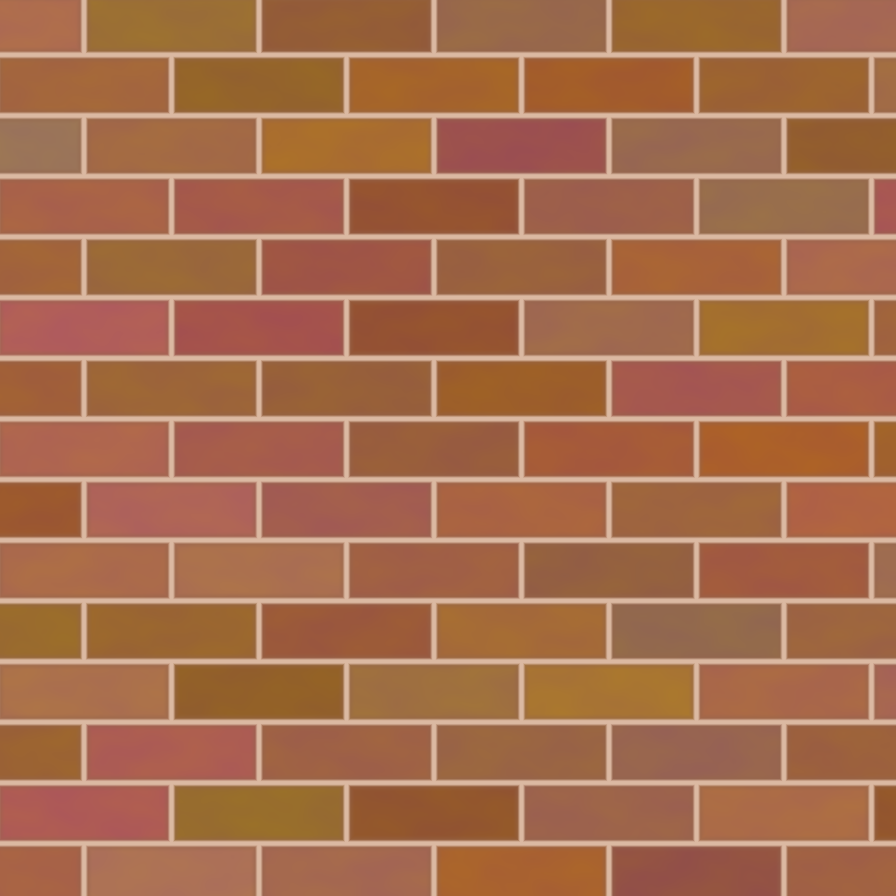
Reproduce this texture procedurally as a WebGL 1 fragment shader.

```glsl
precision highp float;

uniform vec2 u_resolution;

// Layout, in fractions of the canvas
const vec2 BRICK_PITCH = vec2(0.1953, 0.0677);
const vec2 WALL_ORIGIN = vec2(0.0938, -0.0091);
const float COURSE_SHIFT = 0.5;
const float JOINT_HALF_WIDTH = 0.0031;
const float JOINT_SOFTNESS = 0.0019;
const float RIM_WIDTH = 0.010;

// Colours
const vec3 MORTAR_COLOR = vec3(0.86, 0.725, 0.635);
const vec3 CLAY_COLOR = vec3(0.63, 0.388, 0.25);
const vec3 CLAY_RANGE = vec3(0.085, 0.105, 0.17);
const vec3 RIM_COLOR = vec3(0.575, 0.395, 0.30);
const float TONE_RANGE = 0.05;
const float RIM_STRENGTH = 0.45;
const float MOTTLE_STRENGTH = 0.016;

vec3 hash3(vec2 cell) {
    vec3 p = fract(vec3(cell.xyx) * vec3(0.1031, 0.1030, 0.0973) + 0.137);
    p += dot(p, p.yxz + 33.33);
    return fract((p.xxy + p.yzz) * p.zyx);
}

// Layered sines: slow colour drift across the clay
float mottle(vec2 p, float phase) {
    float sum = 0.0;
    float weight = 0.55;
    for (int i = 0; i < 3; i++) {
        sum += weight * sin(p.x + phase + 1.4 * sin(p.y + phase));
        p = mat2(1.5, 1.1, -1.1, 1.5) * p;
        weight *= 0.55;
    }
    return sum;
}

// Fired clay: one tint and tone per brick
vec3 clayColor(vec2 brick, vec2 uv) {
    vec3 tint = hash3(brick) - 0.5;
    vec3 extra = hash3(brick + 47.0);
    vec3 color = CLAY_COLOR + CLAY_RANGE * tint;
    color += TONE_RANGE * (extra.x - 0.5);

    float drift = mottle(uv * vec2(38.0, 62.0), 6.283 * extra.y);
    return color + MOTTLE_STRENGTH * drift * vec3(0.5, 0.8, -1.0);
}

void main() {
    vec2 uv = gl_FragCoord.xy / u_resolution;

    // Running bond: every other course moves by half a brick
    vec2 grid = (uv - WALL_ORIGIN) / BRICK_PITCH;
    float course = floor(grid.y);
    grid.x -= COURSE_SHIFT * mod(course, 2.0);
    vec2 brick = floor(grid);

    // Distance to the nearest joint centre line
    vec2 local = fract(grid);
    vec2 gap = min(local, 1.0 - local) * BRICK_PITCH;
    float jointDistance = min(gap.x, gap.y);

    // Greyed rim around each brick
    vec3 color = clayColor(brick, uv);
    float rim = 1.0 - smoothstep(JOINT_HALF_WIDTH, RIM_WIDTH, jointDistance);
    color = mix(color, RIM_COLOR, RIM_STRENGTH * rim);

    // Mortar with smooth edges
    float pixel = 1.0 / min(u_resolution.x, u_resolution.y);
    float soft = max(JOINT_SOFTNESS, 0.75 * pixel);
    float mortar = 1.0 - smoothstep(JOINT_HALF_WIDTH - soft, JOINT_HALF_WIDTH + soft, jointDistance);
    color = mix(color, MORTAR_COLOR, mortar);

    gl_FragColor = vec4(color, 1.0);
}
```
